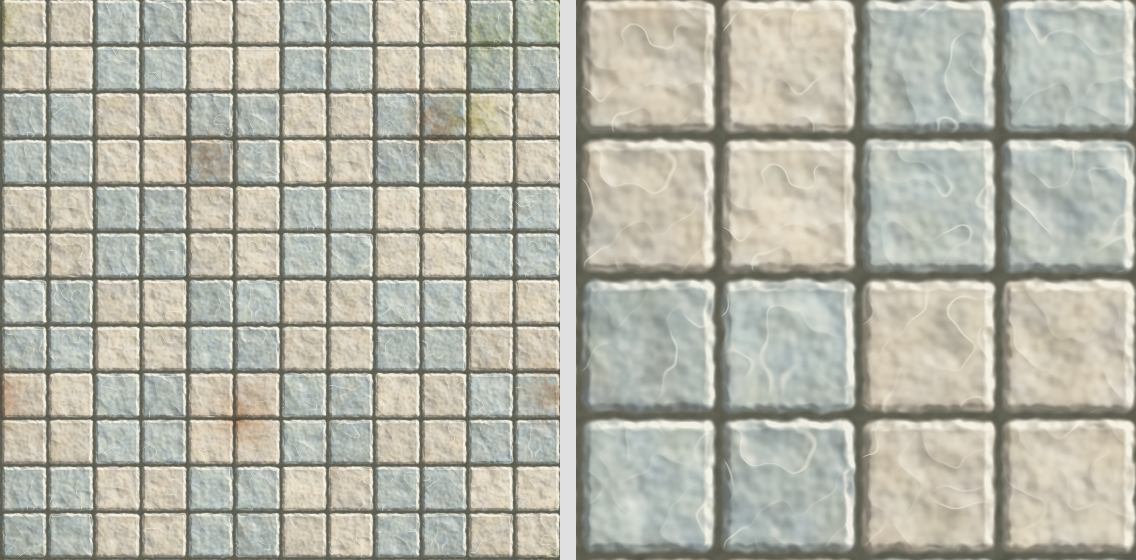
Left: the whole. Right: its middle third, enlarged.
Write a three.js fragment shader that draws this texture.

```glsl
varying vec2 vUv;

vec2 hash2(vec2 p) {
  p = vec2(dot(p, vec2(127.1, 311.7)), dot(p, vec2(269.5, 183.3)));
  return fract(sin(p) * 43758.5);
}

// Gradient noise that wraps after 'period' cells
float noise(vec2 p, float period) {
  vec2 cell = floor(p);
  vec2 f = p - cell;
  vec2 u = f * f * f * (f * (f * 6.0 - 15.0) + 10.0);
  vec4 corner;
  for (int i = 0; i < 4; i++) {
    vec2 o = vec2(mod(float(i), 2.0), floor(float(i) / 2.0));
    vec2 gradient = hash2(mod(cell + o, period)) * 2.0 - 1.0;
    float value = dot(gradient, f - o);
    if (i == 0) corner.x = value;
    else if (i == 1) corner.y = value;
    else if (i == 2) corner.z = value;
    else corner.w = value;
  }
  return mix(mix(corner.x, corner.y, u.x), mix(corner.z, corner.w, u.x), u.y);
}

float fbm(vec2 p, float frequency) {
  float sum = 0.0;
  float amplitude = 0.5;
  for (int i = 0; i < 3; i++) {
    sum += amplitude * noise(p * frequency, 12.0 * frequency);
    frequency *= 2.0;
    amplitude *= 0.5;
  }
  return sum;
}

// Slightly wavy grid coordinates, one unit per tile
vec2 gridWarp(vec2 p) {
  return p + 0.025 * vec2(noise(p * 6.0, 72.0), noise(p * 6.0 + 31.0, 72.0));
}

// Signed distance to the rounded, chipped tile edge
float tileDistance(vec2 w, vec2 p) {
  vec2 q = abs(fract(w) - 0.5) - 0.40;
  float d = length(max(q, 0.0)) + min(max(q.x, q.y), 0.0) - 0.07;
  return d + 0.016 * noise(p * 13.0, 156.0);
}

// Each tile takes its stone from another part of the wrapped noise
vec2 stonePoint(vec2 p, vec2 id) {
  return p + floor(hash2(id + 5.0) * 12.0);
}

float crease(vec2 s) {
  vec2 bent = s + 0.12 * vec2(noise(s * 5.0, 60.0), noise(s * 5.0 + 17.0, 60.0));
  return abs(noise(bent * 3.0, 36.0));
}

float relief(vec2 p) {
  vec2 w = gridWarp(p);
  float d = tileDistance(w, p);
  vec2 s = stonePoint(p, mod(floor(w), 12.0));
  float stone = 1.6 * fbm(s, 3.0) - 0.7 * crease(s);
  return 1.0 - smoothstep(-0.07, 0.015, d) + stone * (1.0 - smoothstep(-0.05, 0.0, d));
}

void main() {
  vec2 p = vUv * 12.0 - vec2(0.02, 0.03);
  vec2 w = gridWarp(p);
  vec2 id = mod(floor(w), 12.0);
  vec2 s = stonePoint(p, id);
  float d = tileDistance(w, p);
  float tile = 1.0 - smoothstep(-0.022, 0.022, d);

  // Two-by-two blocks alternate between cool and warm stone
  vec2 block = floor(id / 2.0);
  float warm = mod(block.x + block.y, 2.0);
  float blotch = fbm(s + 4.0, 2.0);
  float warmth = clamp(mix(0.06, 0.94, warm) + 0.7 * blotch, 0.0, 1.0);
  vec3 color = mix(vec3(0.69, 0.73, 0.71), vec3(0.84, 0.80, 0.72), warmth);
  color *= 0.96 + 0.09 * hash2(id).x + 0.22 * fbm(s + 7.0, 3.0);
  color += vec3(0.03, 0.01, -0.04) * noise(s * 3.0 + 9.0, 36.0);

  // Light from the upper right
  float h = relief(p);
  vec2 slope = vec2(relief(p + vec2(0.018, 0.0)) - h, relief(p + vec2(0.0, 0.018)) - h) / 0.018;
  float light = clamp(-0.07 * dot(slope, vec2(0.75, 0.66)), -0.85, 0.9);
  color *= 1.0 - 0.10 * smoothstep(-0.13, 0.0, d);
  color *= 1.0 + 0.36 * min(light, 0.0);
  color = mix(color, vec3(0.98, 0.97, 0.92), max(light, 0.0));

  // Pale broken veins
  float vein = 1.0 - smoothstep(0.0, 0.035, crease(s));
  vein *= smoothstep(0.0, 0.3, noise(s * 2.0 + 3.0, 24.0));
  color = mix(color, vec3(0.95, 0.94, 0.88), 0.5 * vein);

  // Grout
  vec3 grout = vec3(0.37, 0.37, 0.32) * (1.0 + 0.35 * fbm(p, 8.0));
  color = mix(grout, color, tile);

  // Scattered rust and moss stains
  for (int i = 0; i < 7; i++) {
    vec2 center = hash2(vec2(float(i) * 3.0 + 2.0, 41.0));
    vec2 offset = (fract(vUv - center + 0.5) - 0.5) * 12.0;
    float spot = exp(-3.0 * dot(offset, offset)) * clamp(0.55 + 1.6 * fbm(p, 4.0), 0.0, 1.0);
    vec3 stain = mix(vec3(0.82, 0.62, 0.48), vec3(0.80, 0.83, 0.58), mod(float(i), 2.0));
    color *= mix(vec3(1.0), stain, 0.8 * spot);
  }

  gl_FragColor = vec4(color, 1.0);
}
```
